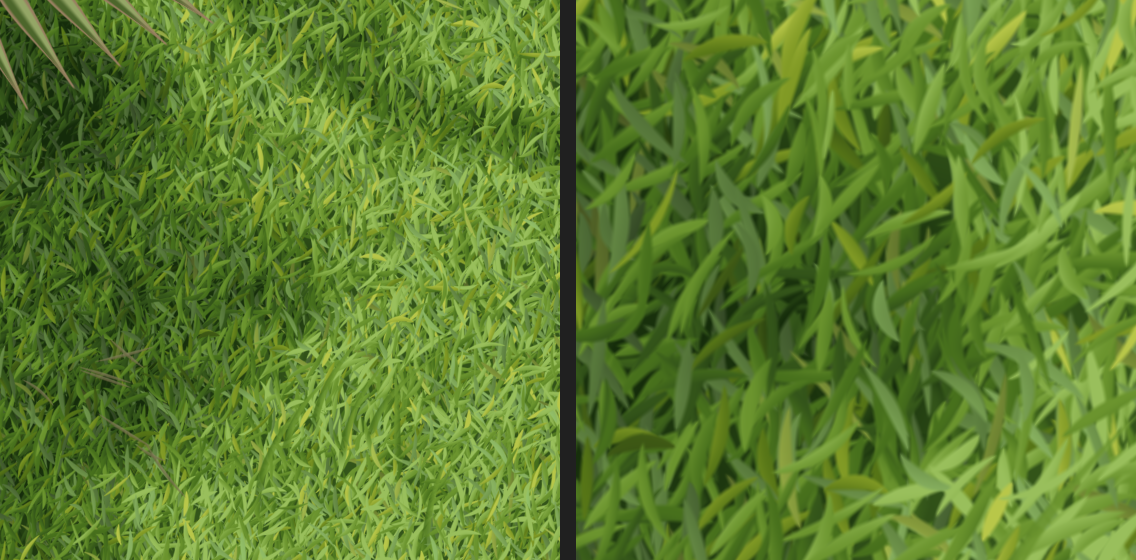
Left: the whole. Right: its middle third, enlarged.
This texture is drawn by a WebGL 1 fragment shader. Its source:

```glsl
precision highp float;
// Sunlit lawn with soft diagonal shade, crossed by a few palm leaf tips.
// Layers of jittered, curved blades are painted from dark to light over soil;
// dry twigs, tall arching blades and the palm tips are then laid on top.
uniform vec2 u_resolution;

const int LAYERS = 15;

vec4 hash4(vec2 p) {
  float n = dot(p, vec2(127.1, 311.7));
  return fract(sin(n + vec4(0.0, 17.3, 41.9, 73.7)) * 43758.5453);
}

float noise(vec2 p) {
  vec2 i = floor(p), f = fract(p);
  f = f * f * (3.0 - 2.0 * f);
  float low = mix(hash4(i).x, hash4(i + vec2(1.0, 0.0)).x, f.x);
  float high = mix(hash4(i + vec2(0.0, 1.0)).x, hash4(i + vec2(1.0)).x, f.x);
  return mix(low, high, f.y);
}

// Green ramp from deep shade to sunlit tips
vec3 grassColor(float v) {
  vec3 c = mix(vec3(0.08, 0.17, 0.04), vec3(0.20, 0.33, 0.10), smoothstep(0.02, 0.28, v));
  c = mix(c, vec3(0.28, 0.44, 0.11), smoothstep(0.28, 0.48, v));
  c = mix(c, vec3(0.42, 0.58, 0.18), smoothstep(0.48, 0.70, v));
  return mix(c, vec3(0.60, 0.75, 0.36), smoothstep(0.70, 0.96, v));
}

// Broad light: shade on the left, a dark corner and a band along the top
float sunlight(vec2 p) {
  p += 0.10 * (vec2(noise(p * 6.0), noise(p * 6.0 + 31.0)) - 0.5);
  float edge = 0.56 - 0.85 * abs(p.y - 0.48);
  float sun = mix(0.24, 0.90, smoothstep(-0.16, 0.20, p.x - edge));
  float corner = length((p - vec2(0.08, 0.86)) * vec2(1.0, 1.2));
  sun -= 0.40 * (1.0 - smoothstep(0.06, 0.30, corner));
  float band = abs(p.y - 0.97 + 0.38 * (p.x - 0.4));
  sun -= 0.42 * (1.0 - smoothstep(0.02, 0.10, band)) * smoothstep(0.32, 0.46, p.x);
  return sun + 0.25 * (1.0 - smoothstep(0.0, 0.22, p.y)) * (1.0 - p.x);
}

// Curved tapered blade centred on q = 0: x is coverage, y is position across
vec2 blade(vec2 q, float angle, float halfLen, float halfWidth, float bend, float soft) {
  float c = cos(angle), s = sin(angle);
  q = vec2(c * q.x + s * q.y, c * q.y - s * q.x);
  float t = q.x / halfLen;
  float across = q.y - bend * (t * t - 0.3);
  float cover = 1.0 - smoothstep(-soft, soft, abs(across) - halfWidth * (1.0 - t * t));
  cover *= 1.0 - smoothstep(0.85, 1.0, abs(t));
  return vec2(cover, clamp(across / halfWidth, -1.0, 1.0));
}

// One jittered grid of short blades
vec3 grassLayer(vec3 col, vec2 p, float depth, float sun, float soft) {
  vec2 q = p * 24.0 + depth * vec2(73.7, 41.3);
  vec2 cell = floor(q);
  for (int j = 1; j >= -1; j--) {
    for (int i = -1; i <= 1; i++) {
      vec2 id = cell + vec2(float(i), float(j));
      vec4 r = hash4(id + depth * 190.0);
      vec4 k = hash4(id + depth * 190.0 + 57.0);
      vec2 d = q - id - 0.5 - 0.8 * (r.xy - 0.5);
      float angle = 1.35 + 1.6 * (r.z + r.w - 1.0);
      vec2 b = blade(d, angle, mix(0.45, 0.98, k.x), mix(0.06, 0.12, k.y),
                     0.4 * (k.z - 0.5), soft * 24.0);
      float v = 0.57 * sun + 0.34 * depth + 0.48 * (k.w - 0.5) + 0.06 * b.y;
      vec3 c = grassColor(v);
      // Some blades reflect a greyer sky tint, a few are yellowed
      vec3 sky = vec3(0.40, 0.53, 0.30) * (0.55 + 0.75 * v);
      c = mix(c, sky, 0.75 * step(0.78, r.w));
      c = mix(c, c * vec3(1.2, 1.04, 0.8), step(0.85, r.x));
      col = mix(col, c, b.x);
    }
  }
  return col;
}

void main() {
  vec2 p = gl_FragCoord.xy / u_resolution.y;
  float soft = max(1.0 / u_resolution.y, 0.0018);
  float sun = sunlight(p) + 0.22 * (noise(p * 17.0) - 0.5) + 0.16 * (noise(p * 42.0) - 0.5);
  vec3 col = grassColor(0.28 * sun);

  for (int n = 0; n < LAYERS; n++) {
    col = grassLayer(col, p, float(n + 1) / float(LAYERS), sun, soft);
  }

  // Dry twigs in the shaded lower left
  for (int n = 0; n < 8; n++) {
    vec4 r = hash4(vec2(float(n), 8.0));
    vec2 d = p - vec2(0.05 + 0.27 * r.x, 0.08 + 0.35 * r.y);
    vec2 b = blade(d, -0.35 + 1.2 * (r.z - 0.5), 0.03 + 0.035 * r.w, 0.0028, 0.012 * (r.x - 0.5), soft);
    col = mix(col, vec3(0.47, 0.45, 0.31) + 0.06 * b.y, 0.75 * b.x);
  }

  // Tall blades arching over the lower middle
  for (int n = 0; n < 7; n++) {
    vec4 r = hash4(vec2(float(n), 23.0));
    vec2 root = vec2(0.46 + 0.05 * float(n), 0.22 * r.x);
    float height = 0.13 + 0.12 * r.y, lean = -0.05 + 0.20 * r.z;
    float t = (p.y - root.y) / height;
    float slope = 2.0 * lean * t / height;
    float across = (p.x - root.x - lean * t * t) / sqrt(1.0 + slope * slope);
    float cover = 1.0 - smoothstep(-soft, soft, abs(across) - 0.0065 * (1.0 - t * t));
    cover *= smoothstep(0.0, 0.25, t) * (1.0 - smoothstep(0.94, 1.0, t));
    vec3 c = grassColor(0.50 + 0.28 * t + 0.12 * sign(lean) * across / 0.0065);
    col = mix(col, c, 0.85 * cover);
  }

  // Palm leaf tips fanning in from the upper left
  for (int n = 0; n < 5; n++) {
    float k = float(n);
    vec2 d = p - vec2(0.052 + 0.083 * k, 0.80 + 0.039 * k);
    vec2 dir = normalize(vec2(-0.47 - 0.09 * k, 0.88 - 0.07 * k));
    float along = dot(d, dir), across = d.x * dir.y - d.y * dir.x;
    float width = 0.0015 + 0.019 * smoothstep(0.0, 0.20, along);
    float cover = 1.0 - smoothstep(-soft, soft, abs(across) - width);
    float s = across / width;
    vec3 c = mix(vec3(0.30, 0.40, 0.17), vec3(0.58, 0.65, 0.40), smoothstep(-0.3, 0.3, s));
    c = mix(c, vec3(0.60, 0.50, 0.38), max(smoothstep(0.6, 0.9, abs(s)), 1.0 - smoothstep(0.02, 0.10, along)));
    col = mix(col, c, cover * smoothstep(0.0, 0.01, along));
  }
  gl_FragColor = vec4(col, 1.0);
}
```
